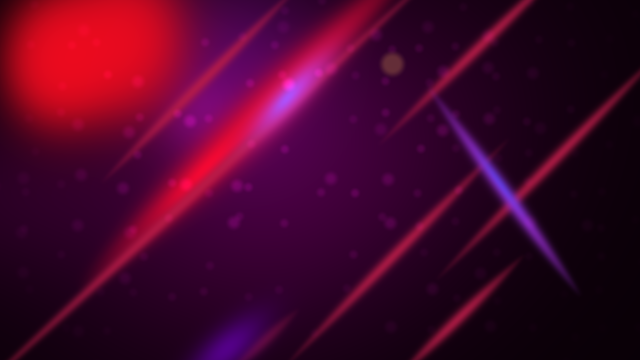
Reproduce this background procedurally as a WebGL 2 fragment shader.

```glsl
#version 300 es
precision highp float;

uniform vec2 u_resolution;
out vec4 outColor;

float hash(vec2 p) {
    p = fract(p * vec2(123.34, 456.21));
    p += dot(p, p + 45.32);
    return fract(p.x * p.y);
}

// Soft elliptical glow, stretched along an angle
float glow(vec2 p, vec2 center, vec2 radius, float angle) {
    float c = cos(angle), s = sin(angle);
    vec2 q = p - center;
    q = vec2(c * q.x + s * q.y, c * q.y - s * q.x) / radius;
    return exp(-dot(q, q));
}

// Line of light that fades toward both ends
float streak(vec2 p, vec2 a, vec2 b, float width) {
    vec2 dir = b - a;
    float t = clamp(dot(p - a, dir) / dot(dir, dir), 0.0, 1.0);
    float envelope = sin(3.14159 * t);
    float d = length(p - a - dir * t) / (width * (0.35 + 0.65 * envelope));
    return envelope * exp(-d * d);
}

// Scattered soft dots, one per grid cell
float dust(vec2 p, float cells) {
    vec2 id = floor(p * cells);
    float seed = hash(id + 7.0);
    vec2 spot = 0.3 + 0.4 * vec2(hash(id + 1.7), hash(id + 4.3));
    float d = length(fract(p * cells) - spot);
    return smoothstep(0.18, 0.03, d) * seed * step(0.45, seed);
}

void main() {
    vec2 p = gl_FragCoord.xy / u_resolution.y;
    p.x *= 1.7778 * u_resolution.y / u_resolution.x;

    // Dark plum backdrop with violet haze
    vec3 color = vec3(0.035, 0.0, 0.025);
    color += vec3(0.23, 0.0, 0.21) * glow(p, vec2(0.82, 0.52), vec2(0.62, 0.46), 0.5);
    color += vec3(0.19, 0.02, 0.24) * glow(p, vec2(0.62, 0.82), vec2(0.26, 0.27), 0.8);
    color += vec3(0.12, 0.02, 0.14) * glow(p, vec2(0.55, 0.68), vec2(0.11, 0.09), 0.8);
    color += vec3(0.10, 0.0, 0.09) * glow(p, vec2(0.0, 0.47), vec2(0.4, 0.25), 0.0);

    // Red light in the upper left corner
    float red = glow(p, vec2(0.15, 0.83), vec2(0.15, 0.19), 0.0)
              + 0.95 * glow(p, vec2(0.36, 0.89), vec2(0.17, 0.22), 0.0);
    color = mix(color, vec3(0.94, 0.04, 0.12), 1.0 - exp(-2.1 * red * red - 0.35 * red));

    // Broad red beam
    float beam = streak(p, vec2(0.22, 0.19), vec2(1.18, 1.14), 0.062);
    color = mix(color, vec3(0.84, 0.03, 0.19), min(beam * 1.05, 1.0));
    color += vec3(0.16, 0.0, 0.0) * glow(p, vec2(0.55, 0.505), vec2(0.14, 0.03), 0.785);

    // Thin parallel rays
    vec4 rays[7] = vec4[7](
        vec4(-0.16, -0.18, 1.30, 1.16), vec4(0.28, 0.49, 0.84, 1.05),
        vec4(1.05, 0.595, 1.62, 1.15), vec4(1.21, 0.22, 1.86, 0.88),
        vec4(0.787, -0.023, 1.417, 0.618), vec4(1.088, -0.065, 1.458, 0.294),
        vec4(0.625, -0.046, 0.833, 0.144));
    for (int i = 0; i < 7; i++) {
        float strength = i == 6 ? 0.4 : 0.85;
        float ray = streak(p, rays[i].xy, rays[i].zw, 0.017) * strength;
        color = mix(color, vec3(0.72, 0.11, 0.28), ray);
    }

    // Violet highlights
    float flare = glow(p, vec2(0.806, 0.734), vec2(0.145, 0.038), 0.82);
    color = mix(color, vec3(0.80, 0.25, 0.90), flare * 0.95);
    color += vec3(-0.12, 0.08, 0.12) * glow(p, vec2(0.795, 0.725), vec2(0.05, 0.017), 0.82);
    float low = glow(p, vec2(0.63, 0.03), vec2(0.13, 0.052), 0.72);
    color = mix(color, vec3(0.35, 0.0, 0.58), low * 0.9);

    // Crossing violet blade with a bluer core
    float blade = streak(p, vec2(1.185, 0.765), vec2(1.615, 0.175), 0.021);
    color = mix(color, vec3(0.58, 0.17, 0.80), blade * 0.95);
    color += vec3(-0.15, 0.06, 0.10) * glow(p, vec2(1.39, 0.49), vec2(0.09, 0.013), -0.94);

    // Dust and one warm bokeh disc
    float haze = glow(p, vec2(0.82, 0.6), vec2(0.68, 0.5), 0.0);
    float specks = dust(p, 7.0) * 0.7 + dust(p + 3.37, 10.0) * 0.5;
    color += vec3(0.30, 0.03, 0.27) * specks * haze;
    float disc = smoothstep(0.042, 0.018, length(p - vec2(1.09, 0.822)));
    color = mix(color, vec3(0.43, 0.21, 0.23), disc * 0.85);

    outColor = vec4(clamp(color, 0.0, 1.0), 1.0);
}
```
